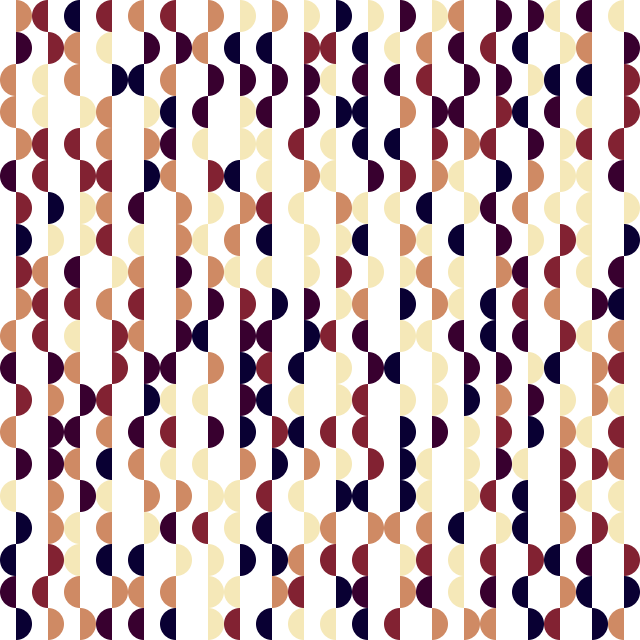
Give the GLSL for this pattern, as a Shadertoy shader.

```glsl
// Half-disc mosaic: a 20 by 20 grid on white, one half disc per cell.
// A hash of the cell picks which way the half disc faces and its colour;
// the shape is a disc distance intersected with a half plane.

const float CELLS = 20.0;
const float RADIUS = 0.5;

const vec3 WHITE  = vec3(1.0);
const vec3 CREAM  = vec3(0.961, 0.910, 0.722);
const vec3 COPPER = vec3(0.812, 0.541, 0.392);
const vec3 RED    = vec3(0.510, 0.133, 0.196);
const vec3 PLUM   = vec3(0.220, 0.000, 0.184);
const vec3 NAVY   = vec3(0.035, 0.000, 0.200);

float hash(vec2 p) {
    return fract(sin(dot(p, vec2(127.1, 311.7))) * 43758.5453);
}

// Signed distance to the half of a disc lying on the given side (-1 or 1)
float halfDisc(vec2 p, float radius, float side) {
    return max(length(p) - radius, -side * p.x);
}

// Weighted choice from the palette
vec3 pickColour(float h) {
    if (h < 0.26) return CREAM;
    if (h < 0.47) return COPPER;
    if (h < 0.63) return RED;
    if (h < 0.82) return PLUM;
    return NAVY;
}

void mainImage(out vec4 fragColor, in vec2 fragCoord) {
    // Grid coordinates and the size of one pixel in cells
    float pixel = CELLS / iResolution.y;
    vec2 grid = fragCoord * pixel;
    vec2 cell = floor(grid);
    vec2 local = fract(grid) - 0.5;

    // Independent choices per cell
    float side = hash(cell + 17.3) < 0.5 ? -1.0 : 1.0;
    vec3 ink = pickColour(hash(cell + 53.9));

    // One-pixel smooth edge
    float d = halfDisc(local, RADIUS, side);
    float coverage = clamp(0.5 - d / pixel, 0.0, 1.0);

    fragColor = vec4(mix(WHITE, ink, coverage), 1.0);
}
```
